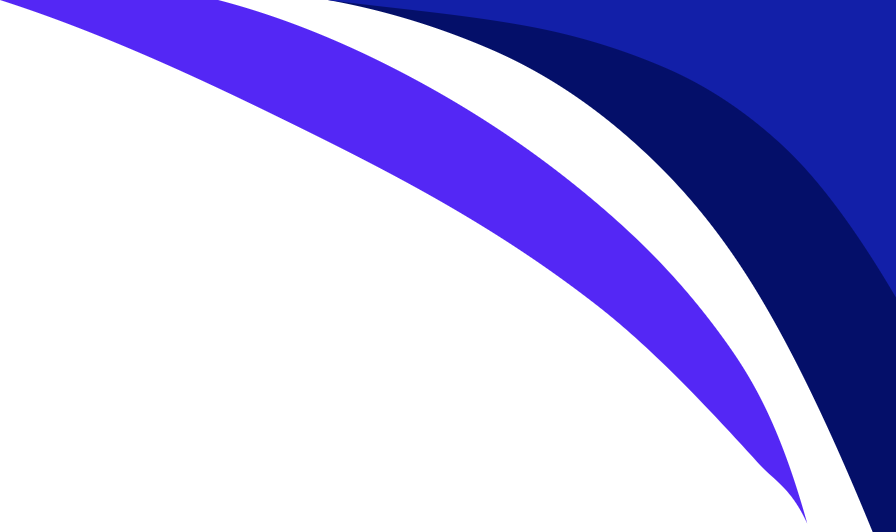
Write a WebGL 2 fragment shader that draws this background.

```glsl
#version 300 es
precision highp float;
// Sweeping corner ribbons on white: a tapering violet blade, then a navy
// band under a blue corner. Every border is a height curve of cubic Hermite
// spans, turned into an approximate distance for smooth coverage.

uniform vec2 u_resolution;
out vec4 outColor;

// Layout space: y runs down from the top, scaled to fill the canvas.
const vec2 LAYOUT = vec2(768.0, 456.0);

const vec3 WHITE  = vec3(1.0);
const vec3 VIOLET = vec3(0.33, 0.153, 0.96);
const vec3 NAVY   = vec3(0.016, 0.06, 0.41);
const vec3 BLUE   = vec3(0.07, 0.12, 0.66);

// Curve knots: x, y, slope.
const int KNOTS = 5;
const vec3 VIOLET_LOWER[KNOTS] = vec3[KNOTS](
  vec3(0.0, 0.0, 0.32), vec3(240.0, 101.0, 0.49), vec3(512.0, 262.0, 0.78),
  vec3(650.0, 397.0, 1.1), vec3(692.0, 449.0, 2.2));
const vec3 VIOLET_UPPER[KNOTS] = vec3[KNOTS](
  vec3(187.0, 0.0, 0.26), vec3(350.0, 65.0, 0.53), vec3(512.0, 174.5, 0.85),
  vec3(620.0, 290.0, 1.38), vec3(692.0, 449.0, 3.6));
const vec3 NAVY_LOWER[KNOTS] = vec3[KNOTS](
  vec3(281.0, 0.0, 0.18), vec3(420.0, 42.0, 0.43), vec3(540.0, 119.0, 0.88),
  vec3(640.0, 236.0, 1.56), vec3(748.0, 456.0, 2.45));
const vec3 BLUE_LOWER[KNOTS] = vec3[KNOTS](
  vec3(281.0, 0.0, 0.13), vec3(450.0, 22.0, 0.18), vec3(570.0, 58.0, 0.43),
  vec3(670.0, 124.0, 0.92), vec3(768.0, 255.0, 1.7));

// Height and slope of one Hermite span at x.
vec2 hermite(vec3 a, vec3 b, float x) {
  float w = b.x - a.x;
  float t = (x - a.x) / w;
  float chord = (b.y - a.y) / w;
  float c2 = 3.0 * chord - 2.0 * a.z - b.z;
  float c3 = a.z + b.z - 2.0 * chord;
  return vec2(a.y + w * t * (a.z + t * (c2 + t * c3)),
              a.z + t * (2.0 * c2 + 3.0 * t * c3));
}

// Coverage of the region above a curve, with straight ends past its knots.
float above(vec2 p, vec3 knots[KNOTS], float pixel) {
  float x = clamp(p.x, knots[0].x, knots[KNOTS - 1].x);
  vec2 curve = hermite(knots[0], knots[1], x);
  for (int i = 1; i < KNOTS - 1; i++) {
    if (x >= knots[i].x) curve = hermite(knots[i], knots[i + 1], x);
  }
  float height = curve.x + curve.y * (p.x - x);
  float dist = (p.y - height) / length(vec2(1.0, curve.y));
  return clamp(0.5 - dist / pixel, 0.0, 1.0);
}

void main() {
  vec2 uv = gl_FragCoord.xy / u_resolution;
  vec2 p = vec2(uv.x, 1.0 - uv.y) * LAYOUT;
  float pixel = LAYOUT.x / u_resolution.x;

  // Violet blade lies between its two curves.
  float blade = above(p, VIOLET_LOWER, pixel) - above(p, VIOLET_UPPER, pixel);
  vec3 color = mix(WHITE, VIOLET, clamp(blade, 0.0, 1.0));

  // Corner layers, back to front.
  color = mix(color, NAVY, above(p, NAVY_LOWER, pixel));
  color = mix(color, BLUE, above(p, BLUE_LOWER, pixel));

  outColor = vec4(color, 1.0);
}
```
